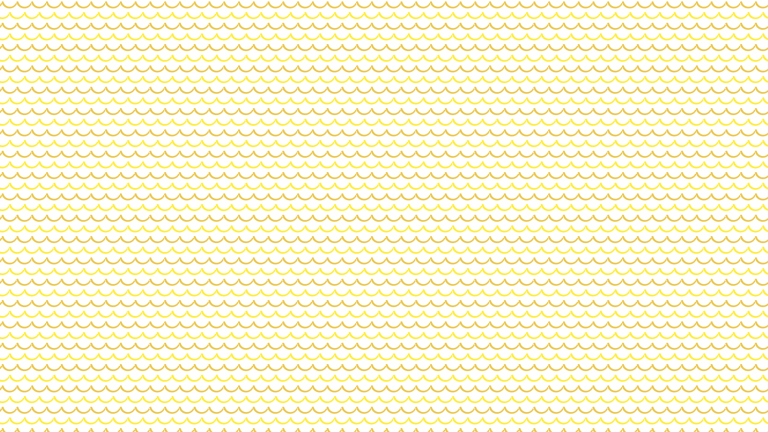
Give the GLSL for this pattern, as a Shadertoy shader.

```glsl
const float ROWS = 40.5;            // scallop rows down the canvas
const float SCALLOPS = 29.25;       // scallops per canvas height (52 across 16:9)
const float RADIUS = 0.5;           // arc radius, in scallop widths
const float LEFT_ANGLE = -1.27;     // high end of the arc, from straight down
const float RIGHT_ANGLE = 1.06;     // low end of the arc
const float LEFT_STROKE = 0.068;    // half line width at the high end
const float RIGHT_STROKE = 0.046;   // half line width at the low end
const float ARC_RISE = 0.325;       // height of the arc centre above mid-row
const float PHASE = 0.16;           // cusp offset of the gold rows
const float ROW_CENTRE = 0.47;      // mid-height of the arc within its row
const vec3 PAPER = vec3(1.0, 1.0, 0.995);
const vec3 GOLD = vec3(0.92, 0.77, 0.27);
const vec3 YELLOW = vec3(1.0, 0.925, 0.2);

// Signed distance to a round-ended arc that thins from left to right.
float taperedArc(vec2 p) {
    vec2 q = p - vec2(0.0, ARC_RISE);
    float angle = clamp(atan(q.x, -q.y), LEFT_ANGLE, RIGHT_ANGLE);
    vec2 nearest = RADIUS * vec2(sin(angle), -cos(angle));
    float along = (angle - LEFT_ANGLE) / (RIGHT_ANGLE - LEFT_ANGLE);
    return length(q - nearest) - mix(LEFT_STROKE, RIGHT_STROKE, along);
}

void mainImage(out vec4 fragColor, in vec2 fragCoord) {
    vec2 uv = fragCoord / iResolution.y;

    // Rows count down from the top edge
    float rowPos = (1.0 - uv.y) * ROWS;
    float odd = mod(floor(rowPos), 2.0);

    // Alternate rows shift by half a scallop
    float x = fract(uv.x * SCALLOPS - PHASE - 0.5 * odd) - 0.5;
    float y = (ROW_CENTRE - fract(rowPos)) * SCALLOPS / ROWS;

    // Neighbouring arcs meet at the cusps
    float dist = 1.0;
    for (int i = -1; i <= 1; i++) {
        dist = min(dist, taperedArc(vec2(x - float(i), y)));
    }

    // Antialiased stroke
    float pixel = SCALLOPS / iResolution.y;
    float ink = 1.0 - smoothstep(-0.75 * pixel, 0.75 * pixel, dist);

    vec3 lineColour = mix(GOLD, YELLOW, odd);
    fragColor = vec4(mix(PAPER, lineColour, ink), 1.0);
}
```
